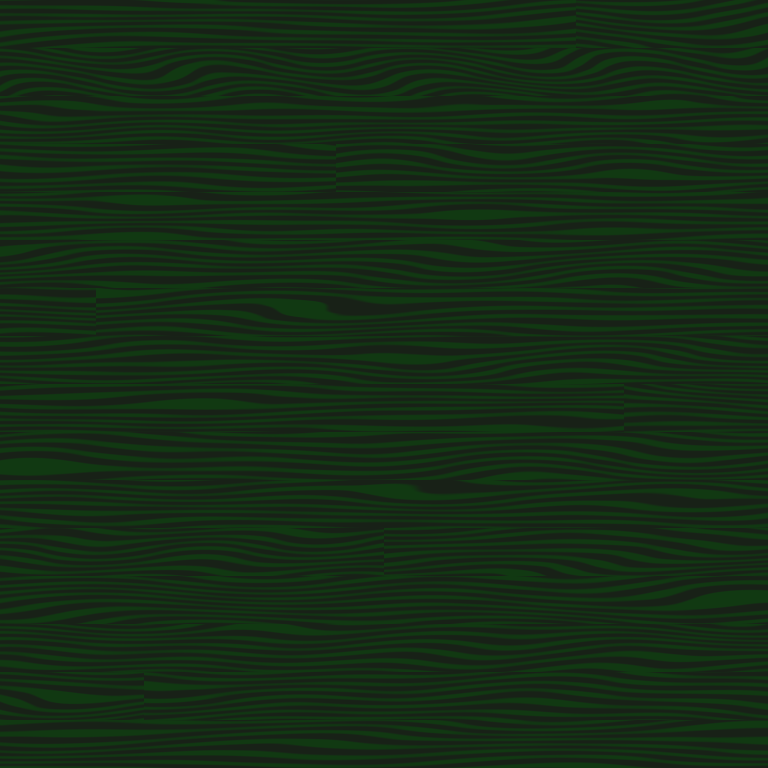
Reproduce this texture procedurally as a three.js fragment shader.

```glsl
// Dark green wood grain on sixteen rows of long, staggered planks.
varying vec2 vUv;

const float TAU = 6.2831853;

float hash(float n) {
  return fract(sin(n * 12.9898 + 4.1) * 4375.85);
}

// Plank number: three rows in every eight hold a butt joint.
float plankSeed(vec2 p) {
  float row = floor((1.0 - p.y) * 16.0);
  float hasJoint = step(mod(row * 3.0, 8.0), 2.5);
  float joint = fract(0.75 - 0.3125 * floor(row * 3.0 / 8.0 + 0.01));
  return row * 2.0 + hasJoint * step(joint, p.x);
}

// Growth ring count in x, with its gradient in yz, from layered sines.
vec3 growthRings(vec2 p, float seed) {
  vec3 rings = vec3(98.0 * p.y + hash(seed), 0.0, 98.0);
  for (int i = 0; i < 8; i++) {
    float n = seed * 8.0 + float(i);
    vec2 wave = vec2(mix(-24.0, 24.0, hash(n + 0.3)),
                     mix(18.0, 150.0, hash(n + 0.6)));
    float angle = dot(wave, p) + TAU * hash(n + 0.9);
    rings += 14.0 / wave.y * vec3(sin(angle), wave * cos(angle));
  }
  return rings;
}

// Slow drift that makes single veins taper off and return.
float taper(vec2 p, float seed) {
  float phase = TAU * hash(seed + 0.5);
  return sin(13.0 * p.x + 190.0 * p.y + phase)
       * sin(21.0 * p.x - 310.0 * p.y + 2.0 * phase);
}

void main() {
  float seed = plankSeed(vUv);
  vec3 rings = growthRings(vUv, seed);
  float slope = max(length(rings.yz), 25.0);

  // Veins are thin where rings crowd and swell into lenses where they spread.
  float threshold = mix(-0.35, 0.2, smoothstep(25.0, 65.0, slope));
  threshold += 0.4 * taper(vUv, seed) * smoothstep(40.0, 80.0, slope);
  float edge = (sin(TAU * rings.x) - threshold) / (TAU * slope);
  float vein = smoothstep(-0.0013, 0.0013, edge);

  vec3 darkWood = vec3(0.095, 0.13, 0.092);
  vec3 greenVein = vec3(0.065, 0.222, 0.07);
  gl_FragColor = vec4(mix(darkWood, greenVein, vein), 1.0);
}
```
